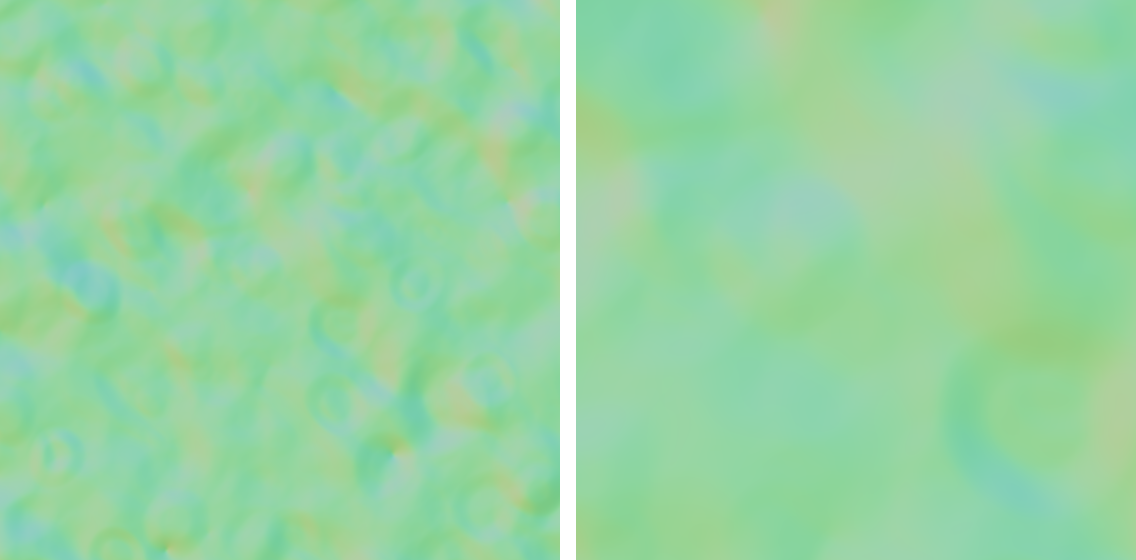
Left, the full canvas; right, a detail of the centre.
Reproduce this texture map procedurally as a Shadertoy shader.

```glsl
// Soft bumpy surface drawn as a normal map with green as the up axis.
// Cellular noise scatters smooth mounds and a few pointed peaks; layered
// sines bend them, and the slope of the height tints red and blue.

const vec3 FLAT_COLOR = vec3(0.580, 0.838, 0.635);
const float SLOPE_STEP = 0.004;
const float SLOPE_LIMIT = 0.23;
const float TILT_DARKENING = 2.0;

vec3 hash3(vec2 cell, float seed) {
    vec3 q = fract(vec3(cell.xyx + seed) * vec3(0.1031, 0.1030, 0.0973));
    q += dot(q, q.yxz + 33.33);
    return fract((q.xxy + q.yzz) * q.zyx);
}

// Layered sines that bend straight and round outlines.
vec2 bend(vec2 p) {
    vec2 w = 0.008 * sin(p.yx * vec2(21.0, 18.0) + vec2(0.7, 2.1));
    w += 0.003 * sin((p.yx + p * 0.6) * vec2(37.0, 43.0) + vec2(4.0, 1.3));
    return p + w;
}

// Mounds and dents with wide soft flanks, one per cell.
float mounds(vec2 p, float cells, float steepness, float seed) {
    vec2 q = p * cells;
    vec2 base = floor(q);
    float height = 0.0;
    for (int y = -1; y <= 1; y++)
    for (int x = -1; x <= 1; x++) {
        vec2 cell = base + vec2(x, y);
        vec3 place = hash3(cell, seed);
        vec3 form = hash3(cell, seed + 57.0);
        float radius = mix(0.75, 1.0, form.x);
        float inner = radius * 0.45 * form.y * form.y;
        float mound = 1.0 - smoothstep(inner, radius, length(q - cell - place.xy));
        height += (2.0 * place.z - 1.0) * mound;
    }
    return height * steepness / cells;
}

float segmentDistance(vec2 p, vec2 halfAxis) {
    float t = clamp(dot(p, halfAxis) / dot(halfAxis, halfAxis), -1.0, 1.0);
    return length(p - t * halfAxis);
}

// Sparse pointed peaks, a few stretched into short rounded ridges.
float peaks(vec2 p, float cells, float density, float steepness, float seed) {
    vec2 q = p * cells;
    vec2 base = floor(q);
    float height = 0.0;
    for (int y = -1; y <= 1; y++)
    for (int x = -1; x <= 1; x++) {
        vec2 cell = base + vec2(x, y);
        vec3 place = hash3(cell, seed);
        vec3 form = hash3(cell, seed + 31.0);
        vec2 offset = q - cell - place.xy;
        float angle = 6.2832 * form.x;
        float stretch = form.y * form.y * form.y;
        float d = segmentDistance(offset, (0.01 + 0.25 * stretch) * vec2(cos(angle), sin(angle)));
        float rounding = 0.01 + 0.12 * stretch;
        d = sqrt(d * d + rounding * rounding);
        float width = mix(0.13, 0.18, form.y);
        float fade = 1.0 - smoothstep(0.4, 1.0, length(offset));
        float strength = mix(0.3, 1.0, form.z * form.z) * step(place.z, density);
        height += strength * width * exp(-d / width) * fade;
    }
    return height * steepness / cells;
}

float surfaceHeight(vec2 p) {
    vec2 q = bend(p);
    return mounds(q, 9.0, 0.038, 11.0)
         + mounds(q + 0.37, 15.0, 0.030, 83.0)
         + mounds(q + 0.71, 26.0, 0.008, 141.0)
         + peaks(q, 6.0, 0.5, 0.21, 23.0);
}

vec2 surfaceSlope(vec2 p, float stepSize) {
    vec2 e = vec2(stepSize, 0.0);
    return vec2(surfaceHeight(p + e.xy) - surfaceHeight(p - e.xy),
                surfaceHeight(p + e.yx) - surfaceHeight(p - e.yx)) / (2.0 * stepSize);
}

// Eases steep slopes toward a limit, as a unit normal does.
vec2 limitSlope(vec2 slope, float limit) {
    return slope * inversesqrt(1.0 + dot(slope, slope) / (limit * limit));
}

// Tilt shifts red sideways and blue downward, and lowers green.
vec3 normalTint(vec2 slope) {
    return FLAT_COLOR + vec3(-slope.x, -TILT_DARKENING * dot(slope, slope), slope.y);
}

void mainImage(out vec4 fragColor, in vec2 fragCoord) {
    vec2 p = fragCoord / iResolution.y;
    vec2 slope = limitSlope(surfaceSlope(p, SLOPE_STEP), SLOPE_LIMIT);
    fragColor = vec4(clamp(normalTint(slope), 0.0, 1.0), 1.0);
}
```
